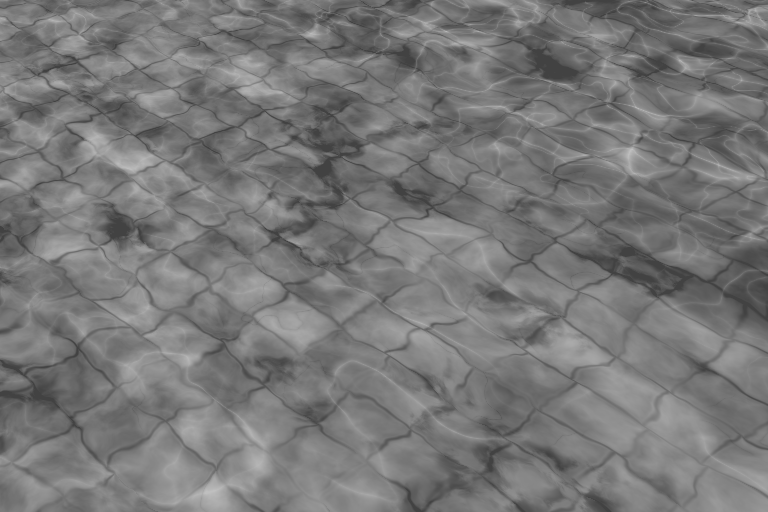
A Shadertoy shader for this texture:

```glsl
#define HORIZON 2.2
#define TILE_AXES mat2(9.1, 12.7, -25.2, 34.1)
#define WATER_AXES mat2(14.0, 5.0, -9.0, 36.0)
#define GROUT_WIDTH 0.055
#define GROUT_DEPTH 0.12
#define TILE_VARIATION 0.10
#define STAIN_DEPTH 0.17
#define CAUSTIC_GAIN 0.16
#define CALM_REFRACTION 0.28
#define RIPPLE_REFRACTION 0.55
#define BASE_GREY 0.49

float hash(vec2 p) {
    vec3 q = fract(vec3(p.xyx) * 0.1031);
    q += dot(q, q.yzx + 33.33);
    return fract((q.x + q.y) * q.z);
}

float noise(vec2 p) {
    vec2 i = floor(p), f = fract(p);
    f = f * f * f * (f * (f * 6.0 - 15.0) + 10.0);
    return mix(mix(hash(i), hash(i + vec2(1, 0)), f.x),
               mix(hash(i + vec2(0, 1)), hash(i + vec2(1, 1)), f.x), f.y);
}

float fbm(vec2 p) {
    float sum = 0.0, amp = 0.5;
    for (int i = 0; i < 5; i++) {
        sum += amp * noise(p);
        p = mat2(1.6, 1.2, -1.2, 1.6) * p + 17.3;
        amp *= 0.5;
    }
    return sum / 0.96875;
}

vec2 noise2(vec2 p) {
    return vec2(noise(p), noise(p + 41.7)) - 0.5;
}

// Thin bright filaments along the mid level of warped noise
float filaments(vec2 p, float sharpness) {
    p += 0.8 * noise2(p * 1.3 + 5.0) + 0.25 * noise2(p * 3.1);
    return pow(1.0 - abs(2.0 * noise(p) - 1.0), sharpness);
}

// Stone paving: rows with wandering, unevenly worn joints
float paving(vec2 t) {
    t += 0.16 * noise2(t * 2.5) + 0.06 * noise2(t * 7.0);
    float row = floor(t.y);
    t.x += 0.3 * hash(vec2(row, 7.0));
    vec2 cell = floor(t);
    vec2 edge = 0.5 - abs(fract(t) - 0.5);
    float joint = min(edge.x, edge.y);
    float inside = smoothstep(0.0, 0.10, joint);
    float wear = smoothstep(0.25, 0.7, noise(t * 1.5 + 9.0));

    float grey = BASE_GREY + TILE_VARIATION * (hash(cell + 100.0) - 0.5) * inside;
    grey += 0.22 * (fbm(t * 2.0 + 20.0 * hash(cell)) - 0.5) * inside;
    grey -= GROUT_DEPTH * mix(0.3, 1.0, wear) * smoothstep(GROUT_WIDTH, 0.0, joint);
    grey -= 0.025 * smoothstep(0.18, 0.0, joint);

    // Dark growth gathers near some joints
    float stain = smoothstep(0.58, 0.74, fbm(t * 0.75 + 63.0));
    grey -= STAIN_DEPTH * stain * smoothstep(0.3, 0.65, fbm(t * 3.5)) * smoothstep(0.5, 0.1, joint);

    // Hairline veins
    float vein = filaments(t * 1.2 + 30.0, 26.0);
    return grey - 0.05 * vein * smoothstep(0.45, 0.7, noise(t * 0.8 + 3.0));
}

void mainImage(out vec4 fragColor, in vec2 fragCoord) {
    vec2 p = fragCoord / iResolution.y;
    float aspect = iResolution.x / iResolution.y;
    vec2 ground = vec2(p.x - 0.5 * aspect, 1.0) / (HORIZON - p.y);
    vec2 tile = TILE_AXES * ground + 50.0;
    vec2 water = WATER_AXES * ground + 90.0;

    // Choppy water at the upper right, fine shimmer on the left
    float ripple = smoothstep(0.95, 1.55, p.x * 0.6 + p.y + 0.2 * (noise(tile * 0.4) - 0.5));
    float shimmer = 1.0 - smoothstep(0.1, 1.0, p.x - 0.25 * p.y);

    // Refraction bends the floor
    vec2 bend = CALM_REFRACTION * noise2(tile * vec2(0.9, 1.1))
              + RIPPLE_REFRACTION * ripple * noise2(water * 0.9 + 8.0)
              + 0.12 * shimmer * noise2(tile * 3.5);
    float grey = paving(tile + bend);
    grey = mix(grey, BASE_GREY, 0.3 * ripple);

    // Broad swells and smaller blotches of light and shade
    grey += 0.14 * (fbm(tile * vec2(0.45, 0.7) + 2.0 * bend) - 0.5);
    grey += 0.20 * (fbm(water * 1.1 + 1.5 * bend + 31.0) - 0.5);

    // Caustics: soft bands with sharper crests
    vec2 wave = tile * vec2(0.5, 0.85) + bend;
    float patchy = smoothstep(0.3, 0.7, noise(tile * 0.55 + 77.0));
    float bands = 0.4 * filaments(wave, 4.0) + 0.5 * filaments(wave, 14.0);
    grey += CAUSTIC_GAIN * mix(0.25, 0.8, patchy) * bands;

    // Rings and dark troughs in the choppy zone
    vec2 chop = water * 0.9 + 0.8 * bend;
    float rings = filaments(chop + 13.0, 9.0) + 0.6 * filaments(chop * 1.6, 10.0);
    float trough = smoothstep(0.45, 0.8, noise(chop * 1.1 + 90.0));
    grey += ripple * (CAUSTIC_GAIN * rings - 0.065 - 0.09 * trough);

    // Mottled glitter
    float glitter = fbm(water * 2.2 + 3.0 * bend) - 0.5;
    grey += shimmer * (0.26 * glitter + 0.06 * filaments(water * 1.4, 7.0));

    grey = clamp(grey - 0.005, 0.26, 0.75);
    fragColor = vec4(vec3(grey), 1.0);
}
```
